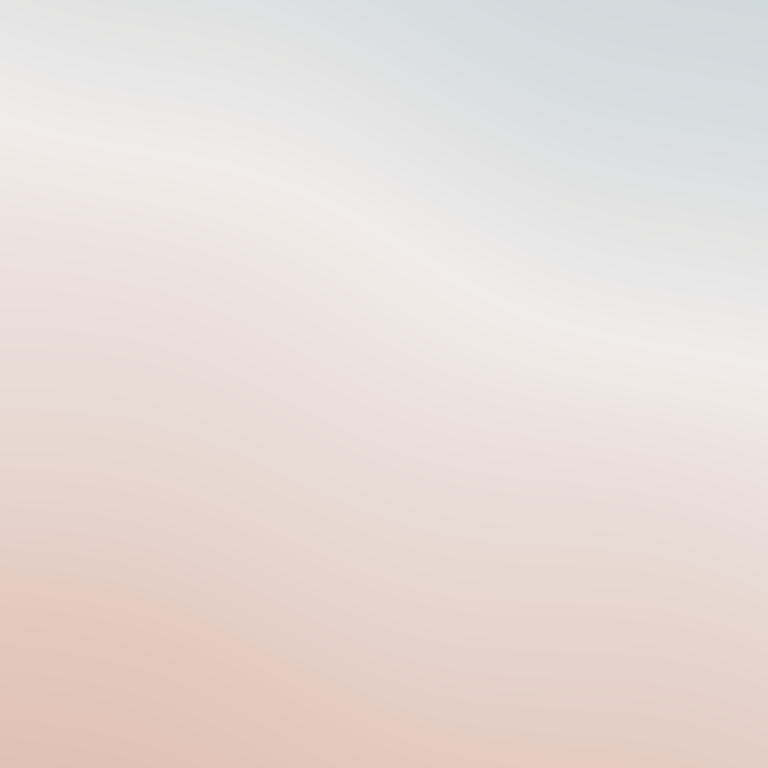
A Shadertoy shader for this background:

```glsl
#define RIDGE_START 0.13
#define RIDGE_SLOPE 0.37
#define WAVE_HEIGHT 0.025
#define WAVE_LENGTH 0.70
#define CREST_ABOVE 0.72
#define CREST_BELOW 0.55
#define RIGHT_SQUEEZE 0.12
#define STOP_COUNT 11

const float TAU = 6.2831853;

// Colour in rgb, signed depth below the bright ridge in w
const vec4 STOPS[STOP_COUNT] = vec4[](
    vec4(0.808, 0.845, 0.855, -0.52),
    vec4(0.850, 0.871, 0.880, -0.30),
    vec4(0.888, 0.889, 0.887, -0.18),
    vec4(0.912, 0.909, 0.909, -0.09),
    vec4(0.941, 0.925, 0.917, 0.00),
    vec4(0.937, 0.905, 0.892, 0.09),
    vec4(0.922, 0.882, 0.871, 0.20),
    vec4(0.906, 0.843, 0.818, 0.465),
    vec4(0.895, 0.816, 0.782, 0.57),
    vec4(0.897, 0.792, 0.755, 0.64),
    vec4(0.880, 0.757, 0.710, 0.86));

// Signed depth below a sloping, gently waving ridge
float ridgeDepth(vec2 p) {
    float depth = p.y - RIDGE_START - RIDGE_SLOPE * p.x;

    // The wave crest drifts left as the bands descend
    float crest = mix(CREST_ABOVE, CREST_BELOW, smoothstep(-0.05, 0.25, depth));
    depth -= WAVE_HEIGHT * cos(TAU * (p.x - crest) / WAVE_LENGTH);

    // Middle bands crowd together towards the right
    float squeeze = smoothstep(0.0, 0.35, depth)
                  * (1.0 - 0.8 * smoothstep(0.35, 0.7, depth));
    return depth + RIGHT_SQUEEZE * p.x * squeeze;
}

// Piecewise blend through the colour stops
vec3 palette(float depth) {
    vec3 color = STOPS[0].rgb;
    for (int i = 1; i < STOP_COUNT; i++) {
        float blend = (depth - STOPS[i - 1].w) / (STOPS[i].w - STOPS[i - 1].w);
        color = mix(color, STOPS[i].rgb, clamp(blend, 0.0, 1.0));
    }
    return color;
}

void mainImage(out vec4 fragColor, in vec2 fragCoord) {
    vec2 uv = fragCoord / iResolution.xy;
    vec2 fromTop = vec2(uv.x, 1.0 - uv.y);
    fragColor = vec4(palette(ridgeDepth(fromTop)), 1.0);
}
```
